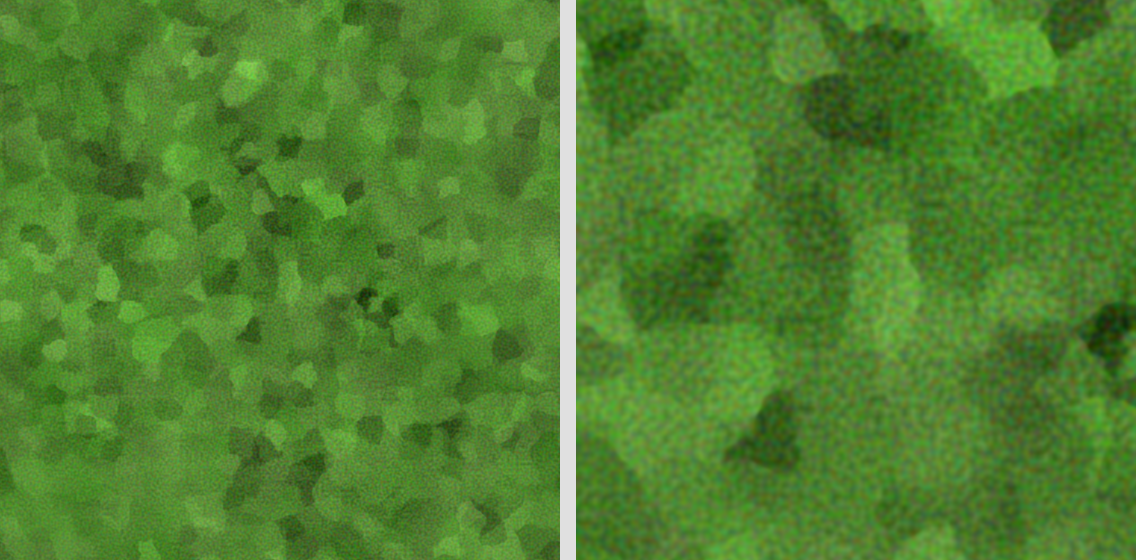
Left: the whole. Right: its middle third, enlarged.
This texture is drawn by a Shadertoy shader. Its source:

```glsl
// Seamless mossy foliage: soft-edged green cells in overlapping sizes under fine coloured grain.

vec3 hash3(vec2 cell, float seed) {
    vec3 p = fract(vec3(cell.xyx + seed * 17.13) * vec3(0.1031, 0.1030, 0.0973));
    p += dot(p, p.yxz + 33.33);
    return fract((p.xxy + p.yzz) * p.zyx);
}

vec2 gradient(vec2 cell, float period, float seed) {
    float angle = 6.28318 * hash3(mod(cell, period), seed).x;
    return vec2(cos(angle), sin(angle));
}

// Gradient noise that wraps after one canvas
float noise(vec2 uv, float period, float seed) {
    vec2 p = uv * period, i = floor(p), f = p - i;
    vec2 u = f * f * f * (f * (f * 6.0 - 15.0) + 10.0);
    vec2 e = vec2(0, 1);
    float a = dot(gradient(i, period, seed), f);
    float b = dot(gradient(i + e.yx, period, seed), f - e.yx);
    float c = dot(gradient(i + e.xy, period, seed), f - e.xy);
    float d = dot(gradient(i + e.yy, period, seed), f - e.yy);
    return mix(mix(a, b, u.x), mix(c, d, u.x), u.y);
}

// Voronoi patches with blended borders: x = tone, y = hue shift
vec2 patches(vec2 uv, float period, float sharpness, float seed) {
    vec2 p = uv * period, i = floor(p), f = p - i;
    vec3 sum = vec3(0);
    for (int y = -1; y <= 1; y++)
    for (int x = -1; x <= 1; x++) {
        vec2 offset = vec2(x, y);
        vec2 cell = mod(i + offset, period);
        vec2 site = 0.08 + 0.84 * hash3(cell, seed).xy;
        float weight = exp(-sharpness * length(offset + site - f));
        vec2 t = 2.0 * hash3(cell, seed + 5.0).xy - 1.0;
        // Most cells stay near the middle tone, a few are very dark or light
        float tone = t.x * (0.6 + 1.6 * t.x * t.x * t.x * t.x);
        sum += weight * vec3(tone, t.y, 1);
    }
    return sum.xy / sum.z;
}

void mainImage(out vec4 fragColor, in vec2 fragCoord) {
    vec2 uv = fragCoord / iResolution.xy;

    // Ragged, rounded cell borders
    vec2 warped = uv + 0.012 * vec2(noise(uv, 36.0, 1.0), noise(uv, 36.0, 2.0))
                     + 0.004 * vec2(noise(uv, 90.0, 13.0), noise(uv, 90.0, 14.0));

    // The middle is lively, the borders are calmer
    vec2 wave = cos(6.28318 * uv);
    float contrast = clamp(0.95 - 0.13 * (wave.x + wave.y) + 0.5 * noise(uv, 4.0, 3.0), 0.5, 1.25);

    // Small leaves over broader clumps and slow drifts of light
    vec2 leaves = patches(warped, 28.0, 20.0, 4.0);
    vec2 clumps = patches(warped, 17.0, 30.0, 6.0);
    vec2 drifts = patches(warped, 9.0, 32.0, 15.0);
    float tone = contrast * (0.72 * leaves.x + 0.62 * clumps.x + 0.35 * drifts.x)
               + 1.0 * noise(uv, 5.0, 7.0) + 0.8 * noise(uv, 11.0, 16.0);
    float hue = 0.45 * leaves.y + 0.5 * clumps.y + 0.4 * drifts.y + 0.5 * noise(uv, 6.0, 8.0);

    vec3 color = vec3(0.315, 0.514, 0.183);
    color += tone * vec3(0.053, 0.079, 0.036);
    color += hue * vec3(0.034, -0.004, 0.034);

    // Coloured grain, slightly fainter in the calm areas
    vec3 grain = vec3(noise(uv, 190.0, 9.0), noise(uv, 190.0, 10.0), noise(uv, 190.0, 11.0));
    color += grain * 0.14 * mix(1.0, contrast, 0.6);

    fragColor = vec4(clamp(color, 0.0, 1.0), 1.0);
}
```
